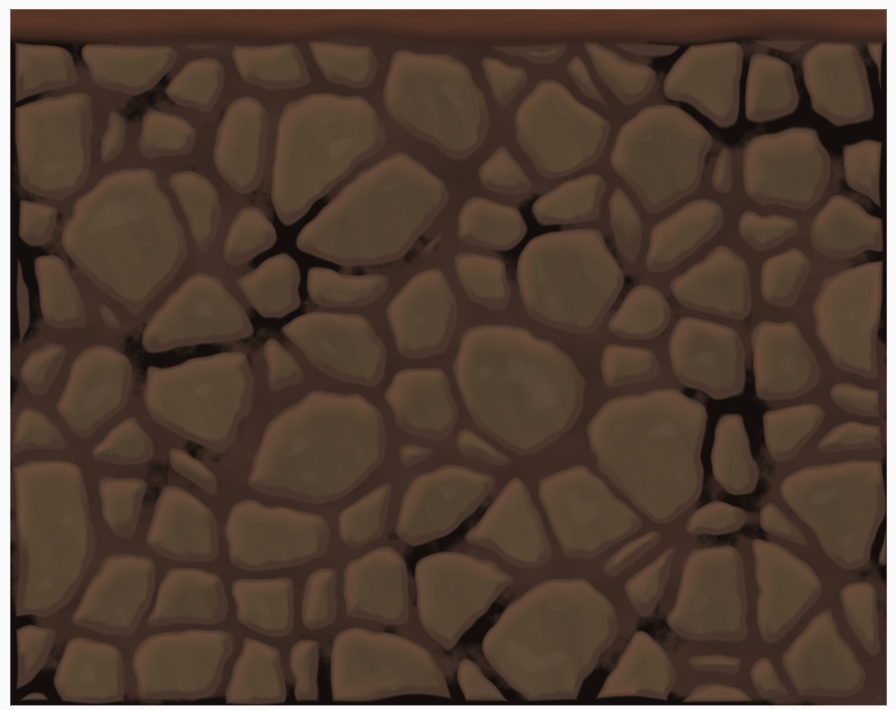
Reproduce this texture procedurally as a WebGL 1 fragment shader.

```glsl
precision highp float;
// Painted dry-stone wall: bevelled stones of mixed size set in dark earth.
// A weighted Voronoi diagram shapes the stones; a soft minimum over the
// cell walls rounds their corners and gives the normal that lights the rims.
uniform vec2 u_resolution;

vec2 hash2(vec2 p) {
  vec3 q = fract(p.xyx * vec3(0.1031, 0.1030, 0.0973));
  q += dot(q, q.yzx + 33.33);
  return fract((q.xx + q.yz) * q.zy);
}

float noise(vec2 p) {
  vec2 i = floor(p), f = fract(p);
  f = f * f * (3.0 - 2.0 * f);
  float low = mix(hash2(i).x, hash2(i + vec2(1.0, 0.0)).x, f.x);
  float high = mix(hash2(i + vec2(0.0, 1.0)).x, hash2(i + 1.0).x, f.x);
  return mix(low, high, f.y);
}

float fbm(vec2 p) {
  float sum = 0.0, amp = 0.53;
  for (int i = 0; i < 4; i++) {
    sum += amp * noise(p);
    p = p * 2.1 + 7.3;
    amp *= 0.5;
  }
  return sum;
}

// Stone centre in xy, weight (squared reach) in z
vec3 site(vec2 cell) {
  float size = hash2(cell + 41.0).x;
  return vec3(cell + 0.1 + 0.8 * hash2(cell + 5.0), 0.95 * pow(size, 4.0));
}

// Soft distance to the cell wall in x, outward normal in yz; id is the cell
vec3 stoneCell(vec2 p, out vec2 id) {
  vec2 base = floor(p);
  vec3 own = vec3(0.0);
  float best = 100.0;
  for (int j = -2; j <= 2; j++) {
    for (int i = -2; i <= 2; i++) {
      vec2 cell = base + vec2(float(i), float(j));
      vec3 s = site(cell);
      float power = dot(p - s.xy, p - s.xy) - s.z;
      if (power < best) { best = power; own = s; id = cell; }
    }
  }
  float total = 1e-6;
  vec2 normal = vec2(0.0);
  for (int j = -2; j <= 2; j++) {
    for (int i = -2; i <= 2; i++) {
      vec3 s = site(base + vec2(float(i), float(j)));
      vec2 across = s.xy - own.xy;
      float span = length(across);
      if (span > 0.001) {
        float wall = (dot(p - s.xy, p - s.xy) - s.z - best) / (2.0 * span);
        float w = exp(-16.0 * wall);
        total += w;
        normal += w * across / span;
      }
    }
  }
  return vec3(-log(total) / 16.0, normal / total);
}

vec3 earth(vec2 p, float border) {
  vec3 col = mix(vec3(0.205, 0.145, 0.12), vec3(0.275, 0.195, 0.16), fbm(p * vec2(1.2, 2.0)));
  // Black hollows, thicker along the border
  float hollow = fbm(p * 0.55 + 19.0) + 0.22 * (fbm(p * 5.0) - 0.5);
  hollow += 0.3 * exp(-border * 32.0);
  return mix(col, vec3(0.075, 0.055, 0.045), smoothstep(0.56, 0.70, hollow));
}

vec3 stone(vec2 p, float d, vec2 normal, vec2 id) {
  // Flat face with faint slanted brush strokes
  vec2 slant = vec2(p.x + 0.4 * p.y, p.y - 0.4 * p.x);
  float stroke = fbm(slant * vec2(5.0, 1.3)) - 0.5;
  float tone = hash2(id + 77.0).x - 0.5;
  vec3 col = vec3(0.332, 0.266, 0.197) * (1.0 + 0.13 * stroke + 0.09 * tone);
  float scuff = smoothstep(0.64, 0.76, noise(slant * vec2(2.2, 4.0) + 3.0));
  col += 0.022 * scuff * smoothstep(0.2, 0.4, d);

  // Warm rim towards the upper left, dark bevel towards the lower right
  float lit = dot(normal, vec2(-0.5, 0.86));
  float rim = 1.0 - smoothstep(0.06, 0.30, d + 0.12 * stroke);
  col = mix(col, vec3(0.405, 0.295, 0.22), 0.9 * rim * smoothstep(-0.2, 0.6, lit));
  float bevel = 1.0 - smoothstep(0.07, 0.13, d + 0.08 * stroke);
  col = mix(col, vec3(0.275, 0.20, 0.165), 0.85 * bevel * smoothstep(-0.2, 0.5, -lit));
  float ledge = 1.0 - smoothstep(0.02, 0.07, d);
  return mix(col, vec3(0.29, 0.215, 0.175), 0.6 * ledge);
}

void main() {
  vec2 uv = gl_FragCoord.xy / u_resolution.y;
  float width = u_resolution.x / u_resolution.y;
  float top = 0.987 - uv.y;
  float sides = min(uv.x - 0.0145, width - 0.0130 - uv.x);
  float border = min(sides, uv.y - 0.0065);

  // Hand-drawn wobble of the stone outlines
  vec2 p = uv * 9.5 + 3.0;
  vec2 q = p + 0.35 * (vec2(noise(p * 0.8), noise(p * 0.8 + 31.0)) - 0.5);
  q += 0.07 * (vec2(noise(p * 5.0), noise(p * 5.0 + 13.0)) - 0.5);

  vec2 id;
  vec3 wall = stoneCell(q, id);
  float d = wall.x - mix(0.035, 0.10, hash2(id + 23.0).y);
  float ragged = 0.016 * noise(p * 1.4);
  d = min(d, 9.5 * min(border - ragged, top - 0.04 - ragged));

  vec3 col = earth(p, border);
  col = mix(col, stone(p, d, wall.yz, id), smoothstep(-0.02, 0.025, d));

  // Band of reddish soil along the top
  float depth = top + 0.014 * (noise(vec2(p.x * 0.9, 4.0)) - 0.5);
  vec3 soil = mix(vec3(0.34, 0.205, 0.155), vec3(0.22, 0.145, 0.115), smoothstep(0.012, 0.045, depth));
  soil *= 0.92 + 0.16 * fbm(p * vec2(0.8, 6.0));
  col = mix(col, soil, 1.0 - smoothstep(0.036, 0.050, depth));

  // Pale margin
  float inside = smoothstep(-0.0012, 0.0012, min(border, top));
  gl_FragColor = vec4(mix(vec3(0.98), col, inside), 1.0);
}
```
